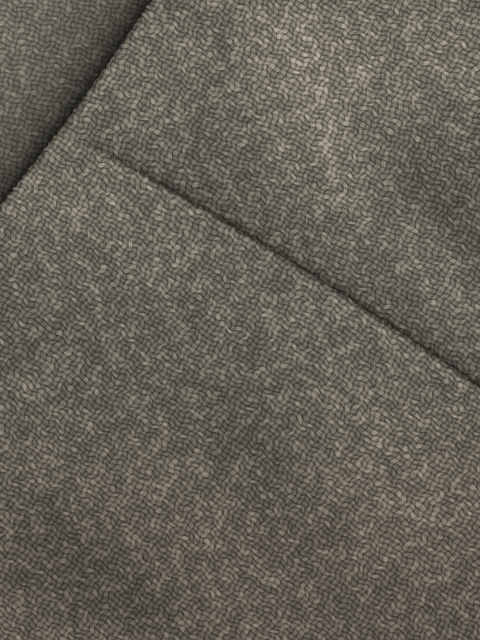
A Shadertoy shader for this texture:

```glsl
// Woven grey-brown upholstery: three cloth panels divided by a deep fold and a
// curved seam. Each panel is an over-under weave of uneven round threads,
// lit by soft elongated patches and darkened in the creases.

float hash(vec2 p) {
    vec3 q = fract(p.xyx * vec3(0.1031, 0.103, 0.0973));
    q += dot(q, q.yzx + 33.33);
    return fract((q.x + q.y) * q.z);
}

mat2 rotation(float angle) {
    float c = cos(angle), s = sin(angle);
    return mat2(c, -s, s, c);
}

// Soft elliptical patch of light, tilted by angle
float patchLight(vec2 p, vec2 centre, vec2 size, float angle) {
    vec2 d = rotation(angle) * (p - centre) / size;
    return exp(-dot(d, d));
}

// Distance to the nearest scattered point, for uneven dye
float cellular(vec2 p) {
    vec2 cell = floor(p);
    float nearest = 2.0;
    for (int j = -1; j <= 1; j++)
    for (int i = -1; i <= 1; i++) {
        vec2 c = cell + vec2(i, j);
        vec2 point = c + vec2(hash(c), hash(c + 71.0));
        nearest = min(nearest, length(p - point));
    }
    return nearest;
}

// Relative brightness of one thread: relief, random tone and fibres along it
float threadTone(float relief, float along, float across, float row, float parity, float seed) {
    float segment = floor((along - parity) * 0.5 + 0.25);
    float tone = hash(vec2(segment + 200.0, row + 300.0) + seed);
    float fibre = sin(across * 15.0 + along * 1.2 + tone * 40.0);
    return 0.62 * (relief - 0.66) + 0.34 * (tone * tone - 0.33) + 0.11 * fibre;
}

// Plain weave: narrow threads leave gaps, so each float reads as a long stitch
float weave(vec2 q, float seed) {
    // Uneven spacing and wandering threads
    q += 0.20 * sin(q.yx * vec2(1.13, 1.37) + 2.0 * sin(q * vec2(0.41, 0.33)));
    q += 0.13 * sin(q.yx * vec2(2.71, 2.33) + 1.7 * sin(q * 0.77 + seed));
    vec2 cell = floor(q), f = q - cell;
    float over = 1.0 - 2.0 * mod(cell.x + cell.y, 2.0);
    vec2 width = 0.40 + 0.07 * sin(q.yx * 1.9 + 2.6 * sin(cell * 2.3));
    vec2 v = (f - 0.5) / width;
    vec2 body = 0.5 * sqrt(max(1.0 - v * v, 0.0)) - step(1.0, abs(v));
    float weft = body.y + 0.5 * over * sin(3.14159 * f.x);
    float warp = body.x - 0.5 * over * sin(3.14159 * f.y);
    if (max(weft, warp) < 0.12) return -0.34;
    if (weft > warp)
        return threadTone(weft, q.x, f.y, cell.y, mod(cell.y, 2.0), seed) + 0.03;
    return threadTone(warp, q.y, f.x, cell.x, mod(cell.x + 1.0, 2.0), seed + 91.0) - 0.03;
}

// Broad light and shade across the cloth
float lighting(vec2 p) {
    float l = 0.385;
    l += 0.12 * patchLight(p, vec2(0.49, 0.87), vec2(0.10, 0.22), 0.45);
    l += 0.08 * patchLight(p, vec2(0.72, 0.94), vec2(0.16, 0.12), 0.0);
    l += 0.05 * patchLight(p, vec2(0.23, 0.87), vec2(0.08, 0.13), -0.5);
    l += 0.05 * patchLight(p, vec2(0.70, 0.56), vec2(0.05, 0.14), 0.7);
    l -= 0.06 * patchLight(p, vec2(0.66, 0.71), vec2(0.05, 0.17), 0.7);
    l += 0.05 * patchLight(p, vec2(0.10, 0.68), vec2(0.16, 0.09), -0.5);
    l += 0.03 * patchLight(p, vec2(0.36, 0.54), vec2(0.25, 0.07), -0.55);
    l += 0.03 * patchLight(p, vec2(0.62, 0.27), vec2(0.13, 0.20), 0.4);
    l -= 0.04 * patchLight(p, vec2(0.42, 0.24), vec2(0.07, 0.20), 0.5);
    l -= 0.07 * patchLight(p, vec2(0.13, 0.10), vec2(0.20, 0.09), -0.5);
    l -= 0.04 * patchLight(p, vec2(0.70, 0.02), vec2(0.20, 0.10), 0.0);
    return l;
}

vec3 cloth(vec2 p) {
    // Signed distances: fold is positive rightward, seam positive upward
    float fy = p.y - 0.794, sx = p.x - 0.102;
    float fold = (p.x - 0.09 - 0.76 * fy + 0.25 * fy * fy) / 1.25;
    float seam = (p.y - 0.794 + 0.53 * sx + 0.13 * sx * sx) / 1.17;
    // Threads turning over the edges make them slightly ragged
    fold += 0.0010 * sin(p.y * 520.0 + 2.0 * sin(p.y * 97.0));
    seam += 0.0011 * sin(p.x * 430.0 + 2.0 * sin(p.x * 83.0));

    // Panel orientation and gently pulled threads
    bool leftPanel = fold < 0.0, upperPanel = seam > 0.0;
    float angle = leftPanel ? -0.32 : (upperPanel ? -0.45 : -0.56);
    vec2 pulled = p + 0.0035 * sin(p.yx * vec2(17.0, 13.0) + 2.0 * sin(p * 9.0));
    float seed = leftPanel ? 31.0 : (upperPanel ? 57.0 : 0.0);
    float relief = weave(rotation(angle) * pulled / vec2(0.0090, 0.0080), seed);

    float light = lighting(p) * (1.0 + 0.12 * (0.5 - cellular(p * 23.0)));
    if (leftPanel) {
        // Shadow deepening into the fold
        light = 0.40 + 0.03 * smoothstep(0.05, 0.16, -fold);
        light *= 1.0 - 0.72 * exp(fold / 0.028);
        relief *= 0.8;
    } else {
        // Rounded fold edge, then the soft stitched crease
        light *= 1.0 + 0.08 * exp(-pow((fold - 0.012) / 0.012, 2.0));
        light *= 1.0 - 0.40 * exp(-fold / 0.005);
        float depth = smoothstep(-0.01, 0.12, sx) * (0.75 + 0.4 * p.x);
        if (upperPanel) light *= 1.0 - 0.24 * depth * exp(-seam / 0.024);
        light *= 1.0 - 0.40 * depth * exp(-pow((seam - 0.001) / 0.0048, 2.0));
        light *= 1.0 + 0.10 * exp(-pow((seam + 0.012) / 0.008, 2.0));
    }

    // Warm brown below, slightly more neutral above
    vec3 tint = mix(vec3(1.04, 0.97, 0.865), vec3(1.025, 0.98, 0.88), smoothstep(0.1, 0.5, p.y));
    return tint * light * (1.0 + relief);
}

void mainImage(out vec4 fragColor, in vec2 fragCoord) {
    vec3 sum = vec3(0.0);
    for (int i = 0; i < 9; i++) {
        vec2 offset = (vec2(i % 3, i / 3) - 1.0) / 3.0;
        sum += cloth((fragCoord + offset) / iResolution.y);
    }
    fragColor = vec4(sum / 9.0, 1.0);
}
```
